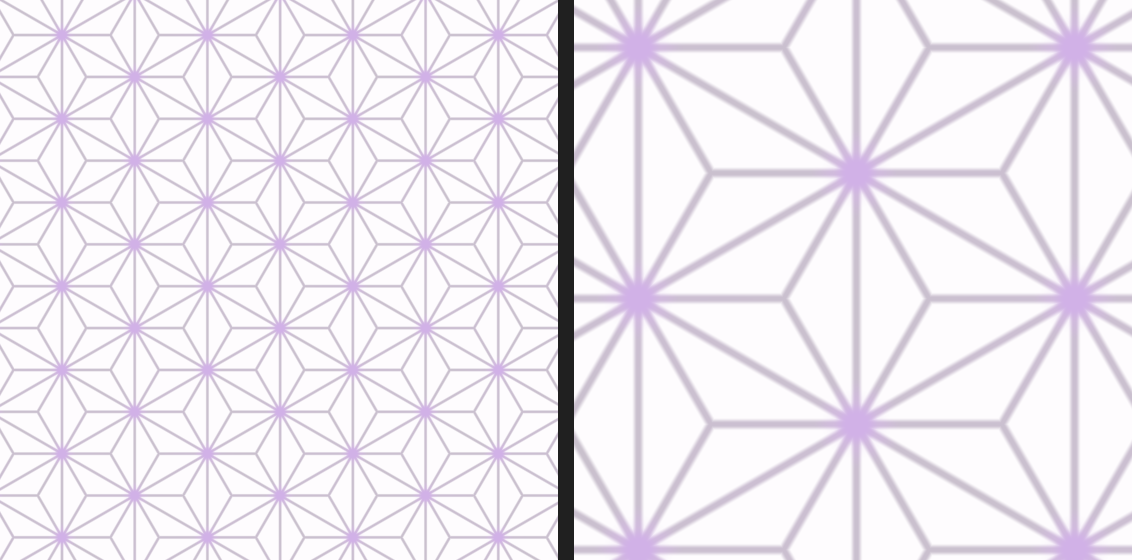
Left: the whole. Right: its middle third, enlarged.
This pattern is drawn by a Shadertoy shader. Its source:

```glsl
// Lilac asanoha (hemp leaf) lattice: soft thin lines joining twelve-ray stars.
// The plane is folded into one right triangle of the lattice, where four
// segment distances draw every line; star centres get a lilac bloom.

const vec2 CELL = vec2(0.2597, 0.1495);    // repeat size in canvas heights
const vec2 ORIGIN = vec2(0.1107, 0.0404);  // centre of one star

const vec3 PAPER = vec3(0.995, 0.988, 0.995);
const vec3 LINE_GREY = vec3(0.79, 0.755, 0.805);
const vec3 LINE_LILAC = vec3(0.82, 0.73, 0.87);
const vec3 STAR_LILAC = vec3(0.82, 0.695, 0.905);

float segmentDistance(vec2 p, vec2 a, vec2 b) {
    vec2 ab = b - a;
    float t = clamp(dot(p - a, ab) / dot(ab, ab), 0.0, 1.0);
    return length(p - a - t * ab);
}

// Soft coverage of a shape, never sharper than one pixel
float coverage(float dist, float radius, float softness, float pixel) {
    float w = max(softness, 0.75 * pixel);
    return 1.0 - smoothstep(radius - w, radius + w, dist);
}

// Mirror into a quarter cell, then turn its upper half onto the lower one
vec2 foldLattice(vec2 p, vec2 cell) {
    vec2 corner = 0.5 * cell;
    vec2 q = abs(p - cell * round(p / cell));
    return q.y * corner.x > q.x * corner.y ? corner - q : q;
}

// Distance to the lattice edges and the three-way spokes inside each triangle
float leafDistance(vec2 q, vec2 corner) {
    vec2 hub = vec2(corner.x * 2.0 / 3.0, 0.0);
    float edges = min(segmentDistance(q, vec2(0.0), corner),
                      segmentDistance(q, vec2(corner.x, 0.0), corner));
    float spokes = min(segmentDistance(q, vec2(0.0), hub),
                       segmentDistance(q, hub, corner));
    return min(edges, spokes);
}

// Slow drift of the line tint, from 0 to 1
float tintDrift(vec2 p) {
    return 0.5 + 0.25 * (sin(31.0 * p.x + 17.0 * p.y)
                       + sin(43.0 * p.y - 23.0 * p.x + 1.7));
}

void mainImage(out vec4 fragColor, in vec2 fragCoord) {
    float pixel = 1.0 / iResolution.y;
    vec2 p = fragCoord * pixel;
    vec2 corner = 0.5 * CELL;
    vec2 q = foldLattice(p - ORIGIN, CELL);

    float leaf = leafDistance(q, corner);
    float star = min(length(q), length(q - corner));

    // Lines turn from grey to lilac towards the stars
    float nearStar = 1.0 - smoothstep(0.010, 0.032, star);
    float tint = max(nearStar, 0.3 * tintDrift(p));
    vec3 lineColor = mix(LINE_GREY, LINE_LILAC, tint);

    // Paper, faint halo, lines, star centres
    float halo = coverage(star, 0.013, 0.009, pixel);
    float line = coverage(leaf, 0.0023, 0.0017, pixel);
    float bloom = coverage(star, 0.0100, 0.0040, pixel);
    vec3 color = mix(PAPER, STAR_LILAC, 0.25 * halo);
    color = mix(color, lineColor, line);
    color = mix(color, STAR_LILAC, bloom);

    fragColor = vec4(color, 1.0);
}
```
